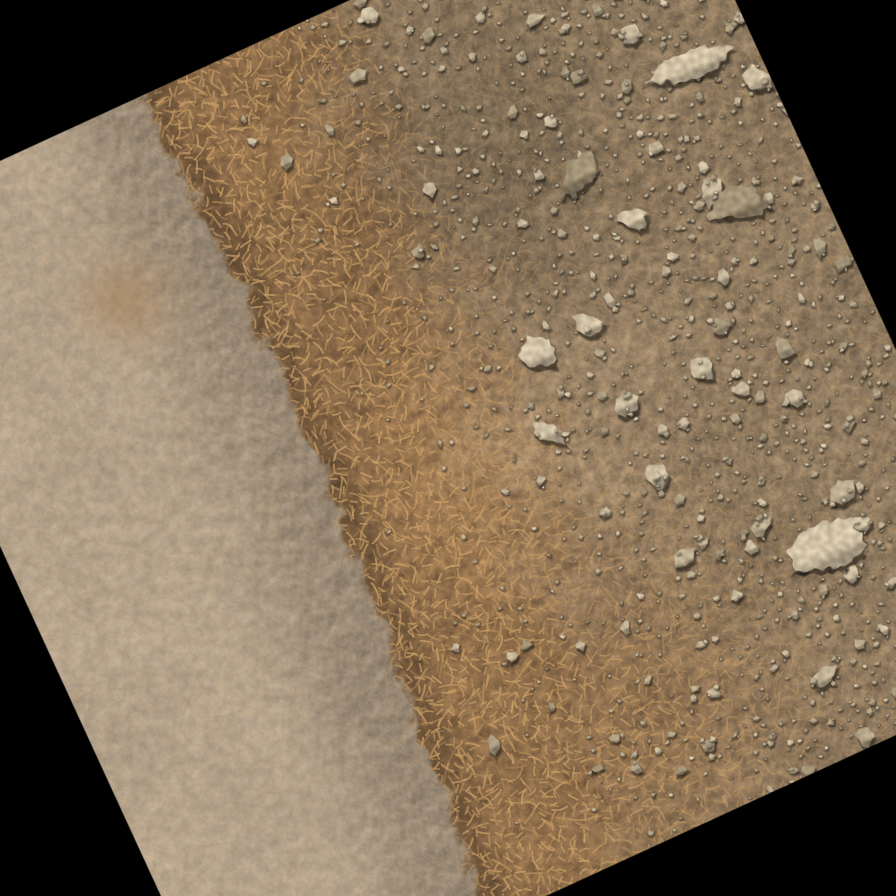
Reproduce this texture procedurally as a three.js fragment shader.

```glsl
// Tilted square of ground: a pale worn road meeting brown soil with straw and stones.
#define TILT 0.431
#define SOFT 0.0011
#define SHADOW vec2(0.0025, -0.005)
#define ROAD_PALE vec3(0.705, 0.635, 0.545)
#define ROAD_EDGE vec3(0.590, 0.530, 0.455)
#define SOIL_BROWN vec3(0.555, 0.425, 0.290)
#define SOIL_GREY vec3(0.555, 0.475, 0.375)
#define STRAW vec3(0.790, 0.620, 0.400)
#define STONE_PALE vec3(0.810, 0.750, 0.640)
#define STONE_GREY vec3(0.630, 0.570, 0.460)
varying vec2 vUv;

mat2 rot(float a) { return mat2(cos(a), -sin(a), sin(a), cos(a)); }

vec2 hash2(vec2 p) {
  return fract(sin(vec2(dot(p, vec2(127.1, 311.7)), dot(p, vec2(269.5, 183.3)))) * 43758.5);
}

float corner(vec2 cell, vec2 f, vec2 o) {
  float a = 6.2832 * hash2(cell + o).x;
  return dot(vec2(cos(a), sin(a)), f - o);
}
// Gradient noise, about -0.7 to 0.7
float noise(vec2 p) {
  vec2 c = floor(p), f = fract(p);
  vec2 w = f * f * f * (f * (f * 6.0 - 15.0) + 10.0);
  return mix(mix(corner(c, f, vec2(0.0)), corner(c, f, vec2(1.0, 0.0)), w.x),
             mix(corner(c, f, vec2(0.0, 1.0)), corner(c, f, vec2(1.0)), w.x), w.y);
}

float fbm(vec2 p) {
  float sum = 0.0, amp = 1.0;
  for (int i = 0; i < 4; i++) {
    sum += amp * noise(p);
    p = rot(0.7) * p * 2.1 + 7.3;
    amp *= 0.62;
  }
  return sum;
}
// Signed distance from the road border, positive over the soil
float border(vec2 p) {
  float t = 0.89 - p.y;
  return 0.92 * (p.x - 0.163 - 0.42 * t - 0.02 * sin(3.68 * t));
}

float blob(vec2 p, vec2 centre, float radius) {
  vec2 q = (p - centre) / radius;
  return exp(-dot(q, q));
}
// Irregular convex polygon of unit size
float rock(vec2 q, float seed) {
  float d = -1.0;
  for (int i = 0; i < 6; i++) {
    vec2 h = hash2(vec2(float(i), seed));
    float a = 1.047 * (float(i) + 0.7 * h.x);
    d = max(d, dot(q, vec2(cos(a), sin(a))) - 0.62 - 0.36 * h.y);
  }
  return d;
}
// Faceted stone with a soft shadow
void stone(inout vec3 col, vec2 p, vec2 size, float angle, float seed, vec3 tint) {
  float unit = min(size.x, size.y);
  vec2 wobble = 0.2 * vec2(noise(p * 110.0 + seed), noise(p * 110.0 - seed));
  vec2 shifted = p - SHADOW * min(1.0, unit * 90.0);
  float bodyDist = unit * rock(rot(angle) * p / size + wobble, seed);
  float shadeDist = unit * rock(rot(angle) * shifted / size + wobble, seed);
  float facet = smoothstep(-0.6, -0.1, dot(p, vec2(-0.4, 0.9)) / unit);
  float light = 0.76 + 0.26 * facet + 0.2 * noise(p * 130.0 + seed);
  col *= 1.0 - 0.5 * (1.0 - smoothstep(-0.0015, 0.0025, shadeDist));
  col = mix(tint * light, col, smoothstep(-SOFT, SOFT, bodyDist));
}
// One curved stalk per grid cell
float stalk(vec2 p, float n, float seed) {
  vec2 r = hash2(floor(p * n) + seed);
  vec2 q = rot(6.2832 * r.x) * (fract(p * n) - 0.5);
  q.y += (r.y - 0.5) * q.x * q.x;
  float d = length(vec2(max(abs(q.x) - 0.15 - 0.28 * r.y, 0.0), q.y)) / n;
  return (1.0 - smoothstep(0.0003, 0.0018, d)) * step(0.35, r.y);
}

void main() {
  vec2 p = vUv;
  float d = border(p) + 0.016 * fbm(p * 24.0), soil = smoothstep(-0.006, 0.006, d);
  float coarse = fbm(p * 9.0), grain = fbm(p * 75.0);
  float relief = fbm(p * 42.0) - fbm((p + vec2(-0.004, 0.005)) * 42.0);
  // Road, greyer and rougher towards its border
  float rim = smoothstep(-0.17, -0.01, d);
  vec3 road = mix(ROAD_PALE, ROAD_EDGE, rim) * (1.0 + 0.05 * coarse + 0.10 * grain);
  road *= 1.0 + (0.03 + 0.12 * rim) * relief;
  road = mix(road, SOIL_BROWN * 1.15, 0.5 * blob(p, vec2(0.14, 0.665), 0.045));
  // Soil, brown along the border and in the lower middle
  float litter = 1.0 - smoothstep(0.10, 0.32, d + 0.06 * coarse);
  litter = max(litter, 0.8 * blob(p, vec2(0.67, 0.18), 0.19));
  vec3 earth = mix(SOIL_GREY, SOIL_BROWN, litter);
  earth *= 1.0 + 0.10 * coarse + 0.19 * grain + 0.14 * relief;
  earth *= 1.0 - 0.15 * blob(p, vec2(0.52, 0.81), 0.15) + 0.12 * blob(p, vec2(0.57, 0.48), 0.15);
  earth *= 1.0 - 0.22 * blob(vec2(d, 0.0), vec2(0.012, 0.0), 0.022);
  vec3 col = mix(road, earth, soil);
  // Straw in layers of finer grids
  for (int i = 0; i < 7; i++) {
    float k = float(i), s = stalk(rot(k * 1.3) * p + k * 0.37, 17.0 + 11.0 * k, k * 13.0);
    col = mix(col, STRAW * (0.75 + 0.35 * fract(k * 0.618)), s * mix(0.10, 0.18 + 0.5 * litter, soil));
  }
  // Scattered stones, denser away from the road
  for (int i = 0; i < 5; i++) {
    float k = float(i), n = 11.0 * pow(1.6, k);
    mat2 m = rot(k * 0.9 + 0.4);
    vec2 cell = floor(m * p * n), r = hash2(cell + k * 31.0), h = hash2(cell - k * 17.0);
    if (r.x < 0.42 * smoothstep(0.0, 0.5, border((cell + 0.5) / n * m))) {
      vec2 offset = (fract(m * p * n) - 0.5 - 0.3 * (h - 0.5)) / n * m;
      vec2 size = (0.10 + 0.13 * r.y) / n * vec2(1.0, 0.6 + 0.4 * h.x);
      stone(col, offset, size, 6.2832 * h.y, h.x * 50.0, mix(STONE_GREY, STONE_PALE, h.y));
    }
  }
  // Large rocks
  stone(col, p - vec2(0.922, 0.388), vec2(0.048, 0.029), 0.15, 3.0, STONE_PALE);
  stone(col, p - vec2(0.768, 0.926), vec2(0.050, 0.017), 0.45, 8.0, STONE_PALE);
  stone(col, p - vec2(0.647, 0.807), vec2(0.036, 0.016), 1.10, 5.0, STONE_GREY);
  stone(col, p - vec2(0.823, 0.772), vec2(0.040, 0.021), 0.20, 11.0, STONE_GREY);
  stone(col, p - vec2(0.602, 0.607), vec2(0.021, 0.023), 0.30, 14.0, STONE_PALE);
  // Black surround
  vec2 side = abs(rot(TILT) * (p - 0.5)) - 0.5;
  gl_FragColor = vec4(col * (1.0 - smoothstep(-SOFT, SOFT, max(side.x, side.y))), 1.0);
}
```
